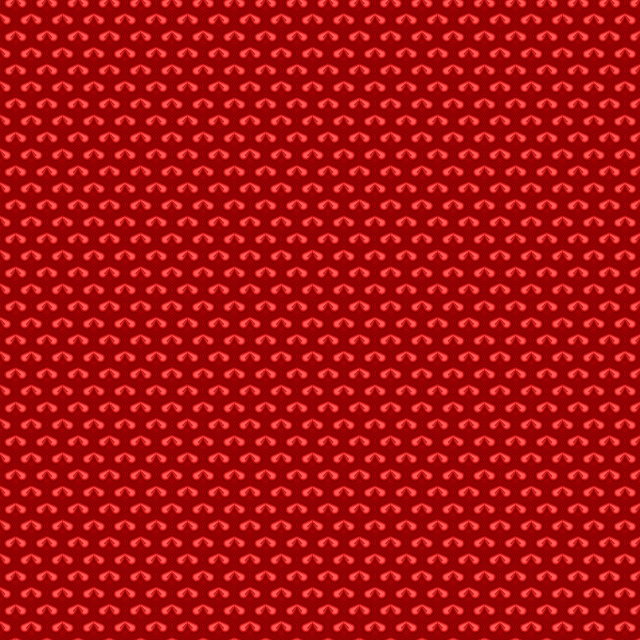
This pattern is drawn by a WebGL 2 fragment shader. Its source:

```glsl
#version 300 es
precision highp float;

uniform vec2 u_resolution;
out vec4 outColor;

const float TAU = 6.2831853;

// Half width of an ogee cell at height v, as a share of the column
float ogeeHalfWidth(float v) {
    return 0.25 + 0.21 * cos(TAU * v);
}

// Distance to a capsule whose radius grows from ra at a to rb at b
float taperedCapsule(vec2 p, vec2 a, vec2 b, float ra, float rb) {
    vec2 axis = b - a;
    float t = clamp(dot(p - a, axis) / dot(axis, axis), 0.0, 1.0);
    return length(p - a - axis * t) - mix(ra, rb, t);
}

float line(float d, float halfWidth, float aa) {
    return 1.0 - smoothstep(halfWidth - 0.5 * aa, halfWidth + 0.5 * aa, abs(d));
}

void main() {
    vec2 uv = gl_FragCoord.xy / u_resolution;
    float aa = 512.0 / min(u_resolution.x, u_resolution.y);

    // Two staggered lattices of ogee cells share the plane
    vec2 grid = vec2(uv.x, 1.0 - uv.y) * vec2(20.48, 18.963) - vec2(0.0, 0.563);
    vec2 cell = fract(grid + 0.5) - 0.5;
    if (abs(cell.x) > ogeeHalfWidth(cell.y)) cell = fract(grid) - 0.5;

    // Mirrored local position, y up, in 1/512 of the canvas
    vec2 p = vec2(abs(cell.x), -cell.y) * vec2(25.0, 27.0);

    // Distance inward from the wavy cell border
    float slope = 1.22 * sin(TAU * cell.y);
    float inset = (ogeeHalfWidth(cell.y) * 25.0 - p.x) / sqrt(1.0 + slope * slope);

    vec3 ground = vec3(0.63, 0.01, 0.02);
    vec3 darkRed = vec3(0.50, 0.0, 0.0);
    vec3 color = ground;

    // Nested contour lines
    float contours = max(line(inset, 0.35, aa), line(inset - 1.6, 0.3, aa));
    contours = max(contours, 0.7 * line(inset - 3.1, 0.3, aa));
    color = mix(color, darkRed, contours);

    // Drooping lobes that meet at the apex
    float lobe = taperedCapsule(p, vec2(0.5, 3.3), vec2(5.3, -1.0), 0.8, 3.0);
    color = mix(color, darkRed, 0.7 * line(lobe - 1.5, 0.35, aa));
    color = mix(color, vec3(0.76, 0.06, 0.06), 1.0 - smoothstep(0.1, 1.0, lobe));
    color = mix(color, vec3(0.95, 0.24, 0.24), 1.0 - smoothstep(-0.8, 0.2, lobe));
    color = mix(color, vec3(1.0, 0.36, 0.35), 1.0 - smoothstep(-1.7, -0.6, lobe));

    // Dark vein in each lobe and the notch between them
    float vein = taperedCapsule(p, vec2(1.3, 1.7), vec2(3.6, -1.1), 0.2, 0.45);
    color = mix(color, vec3(0.70, 0.04, 0.04), 0.8 * (1.0 - smoothstep(-0.3, 0.6, vein)));
    float notch = taperedCapsule(p, vec2(0.0, 1.0), vec2(0.0, -2.5), 0.3, 0.9);
    color = mix(color, vec3(0.55, 0.0, 0.0), 1.0 - smoothstep(-0.4, 0.5, notch));

    outColor = vec4(color, 1.0);
}
```
